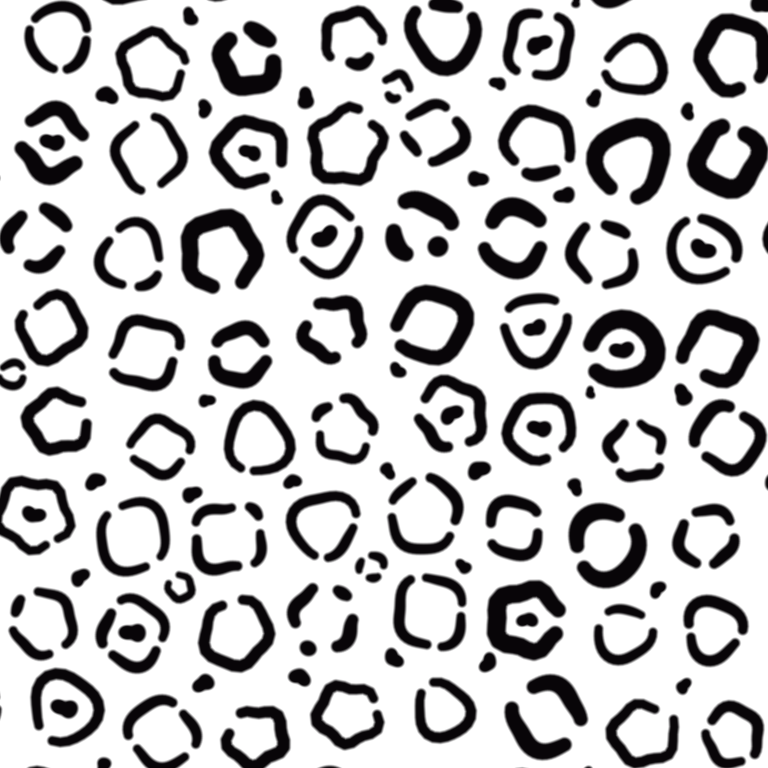
Write a WebGL 2 fragment shader that draws this pattern.

```glsl
#version 300 es
precision highp float;
// Draws a black and white leopard print: broken wavy rosettes with loose spots between.

#define GRID 8.0           // rosettes across the canvas
#define DRIFT 0.020        // slow bending of rows and columns
#define JITTER 0.016       // random shift of each rosette
#define WOBBLE 0.11        // depth of the waves in an outline
#define SPREAD 0.62        // unevenness of the arcs in a ring
#define CENTRE_SHARE 0.23  // rosettes with a dot inside
#define SPOT_SHARE 0.70    // gaps that hold a spot or a small ring
#define MINI_SHARE 0.22    // gaps that hold a small ring
#define SOFTNESS 0.0026    // half width of the blurred edge
#define PAPER vec3(1.0)
#define INK vec3(0.03, 0.02, 0.03)

uniform vec2 u_resolution;
out vec4 fragColor;

const float TAU = 6.28319;
const int SEGMENTS = 24;

// Integer hash: three random values per cell and salt
vec3 hash(vec2 cell, int salt) {
    uvec3 v = uvec3(ivec3(ivec2(cell) + 64, salt + 5));
    v = v * 1664525u + 1013904223u;
    for (int i = 0; i < 2; i++) {
        v.x += v.y * v.z;
        v.y += v.z * v.x;
        v.z += v.x * v.y;
        v ^= v >> 16u;
    }
    return vec3(v & 0xffffu) / 65536.0;
}

// Grid position to canvas position, with gently bent rows
vec2 bend(vec2 g) {
    return g / GRID + DRIFT * sin(vec2(1.9 * g.y + 0.7, 1.3 * g.x + 2.0));
}

vec2 rosetteCentre(vec2 cell) {
    return bend(cell + 0.5) + JITTER * (hash(cell, 0).xy - 0.5);
}

bool hasCentre(vec2 cell) {
    return hash(cell, 0).z < CENTRE_SHARE;
}

// Ring radius and half the stroke width
vec2 rosetteSize(vec2 cell) {
    vec3 h = hash(cell, 1);
    float radius = mix(0.034, 0.045, h.x);
    if (hasCentre(cell)) radius = max(radius, 0.041);
    return vec2(radius, mix(0.0063, 0.0115, h.y * h.y * h.y));
}

// Filled irregular dot, stretched along the angle tilt
float blob(vec2 p, float size, float stretch, float tilt, float phase) {
    float a = atan(p.y, p.x);
    return length(p) - size * (1.0 + stretch * cos(2.0 * (a - tilt)) + 0.10 * cos(3.0 * a + phase));
}

// Wavy ring cut into arcs with round ends
float brokenRing(vec2 p, vec2 size, vec2 cell, int salt) {
    vec3 form = hash(cell, salt), cut = hash(cell, salt + 1), phase = TAU * hash(cell, salt + 2);
    float lobes = floor(3.0 + 3.0 * form.x);
    float wave = WOBBLE * mix(0.35, 1.0, form.y);
    int arcs = max(1, int(0.6 + 1.9 * (cut.x + cut.y)));
    float turn = arcs == 1 ? phase.z : 1.4 * (form.z - 0.5);
    float gap = size.y * (2.0 + mix(0.6, 2.2, cut.z)) / size.x;
    float d = 1.0;
    for (int k = 0; k < arcs; k++) {
        vec2 shift = vec2(hash(cell, salt + 3 + k).x, hash(cell, salt + 3 + (k + 1) % arcs).x) - 0.5;
        vec2 ends = turn + TAU * (vec2(k, k + 1) + SPREAD * shift) / float(arcs);
        ends += vec2(0.5, -0.5) * gap;
        ends.y = max(ends.y, ends.x + 0.1);
        float stroke = size.y * mix(0.9, 1.1, hash(cell, salt + 3 + k).y);
        vec2 last = vec2(0.0);
        for (int i = 0; i <= SEGMENTS; i++) {
            float t = float(i) / float(SEGMENTS);
            float a = mix(ends.x, ends.y, t);
            float r = 1.0 + wave * cos(lobes * a + phase.x) + 0.05 * cos(2.0 * a + phase.y);
            vec2 point = size.x * r * vec2(cos(a), sin(a));
            if (i > 0) {
                vec2 along = point - last, q = p - last;
                float s = clamp(dot(q, along) / dot(along, along), 0.0, 1.0);
                float taper = 0.88 + 0.22 * sin(0.5 * TAU * (t - (1.0 - s) / float(SEGMENTS)));
                d = min(d, length(q - along * s) - stroke * taper);
            }
            last = point;
        }
    }
    return d;
}

float rosette(vec2 p, vec2 cell) {
    p -= rosetteCentre(cell);
    vec2 size = rosetteSize(cell);
    if (length(p) > size.x * 1.2 + size.y * 1.2 + 0.01) return 1.0;
    float d = brokenRing(p, size, cell, 10);
    vec3 h = hash(cell, 2);
    if (hasCentre(cell)) d = min(d, blob(p, mix(0.011, 0.0145, h.x), 0.27, h.y - 0.4, TAU * h.z));
    return d;
}

// Spot or small ring at a cell corner, sized to the room left there
float spot(vec2 p, vec2 cell) {
    vec3 h = hash(cell, 3), k = hash(cell, 4);
    vec2 centre = bend(cell) + 0.012 * (k.xy - 0.5);
    if (h.x > SPOT_SHARE || distance(p, centre) > 0.035) return 1.0;
    float room = 1.0;
    for (int i = 0; i < 4; i++) {
        vec2 near = cell - vec2(i % 2, i / 2);
        vec2 size = rosetteSize(near);
        room = min(room, distance(centre, rosetteCentre(near)) - size.x * 1.1 - size.y);
    }
    if (h.x < MINI_SHARE && room > 0.028) return brokenRing(p - centre, vec2(0.0155, 0.0052), cell, 30);
    float radius = min(mix(0.009, 0.013, h.y), (room - 0.005) / 1.2);
    return radius < 0.006 ? 1.0 : blob(p - centre, radius, 0.2, TAU * h.z, TAU * k.z);
}

void main() {
    float side = min(u_resolution.x, u_resolution.y);
    vec2 p = gl_FragCoord.xy / side;
    vec2 home = floor(p * GRID);
    float d = 1.0;
    for (int y = -1; y <= 1; y++) {
        for (int x = -1; x <= 1; x++) {
            vec2 cell = home + vec2(x, y);
            d = min(d, min(rosette(p, cell), spot(p, cell)));
        }
    }
    float edge = max(SOFTNESS, 0.7 / side);
    fragColor = vec4(mix(INK, PAPER, smoothstep(-edge, edge, d)), 1.0);
}
```
